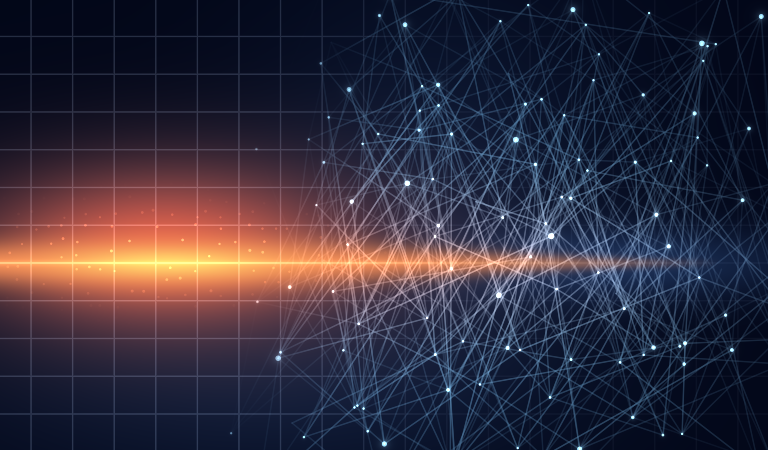
Write a Shadertoy shader that draws this background.

```glsl
#define NODE_COUNT 120
#define LINK_COUNT 5
#define HORIZON 0.4156
#define GRID_STEP vec2(0.0924, 0.0839)
#define GRID_ORIGIN vec2(0.069, HORIZON)
#define LINE_WIDTH 0.0003
#define LINK_LIMIT 0.75
#define NODE_JITTER 0.17
#define SPARK_CELL 0.03

const vec3 NAVY = vec3(0.008, 0.026, 0.095);
const vec3 SLATE = vec3(0.10, 0.17, 0.26);
const vec3 MAUVE = vec3(0.45, 0.30, 0.34);
const vec3 CORAL = vec3(0.87, 0.36, 0.29);
const vec3 ORANGE = vec3(0.98, 0.56, 0.34);
const vec3 YELLOW = vec3(1.0, 0.84, 0.42);
const vec3 CYAN = vec3(0.46, 0.70, 0.80);
const vec3 WARM_WHITE = vec3(0.95, 0.84, 0.80);

// Offsets between the indices of linked nodes
const int LINKS[LINK_COUNT] = int[LINK_COUNT](1, 4, 5, 9, 13);

vec2 hash22(vec2 p) {
    vec3 q = fract(p.xyx * vec3(0.1031, 0.1030, 0.0973));
    q += dot(q, q.yzx + 33.33);
    return fract((q.xx + q.yz) * q.zy);
}

float glow(vec2 p, vec2 center, vec2 size) {
    vec2 q = (p - center) / size;
    return exp(-dot(q, q));
}

float stroke(float dist, float width, float pixel) {
    return 1.0 - smoothstep(width, width + pixel, dist);
}

float segmentDistance(vec2 p, vec2 a, vec2 b) {
    vec2 ap = p - a, ab = b - a;
    return length(ap - ab * clamp(dot(ap, ab) / dot(ab, ab), 0.0, 1.0));
}

float leftEdge(float y) {
    return mix(0.45, 0.68, y);
}

// Evenly scattered node inside the slanted network region
vec2 nodePosition(int index) {
    float n = float(index);
    vec2 r = fract(0.5 + n * vec2(0.75488, 0.56984));
    float y = mix(-0.07, 1.07, r.y);
    vec2 jitter = hash22(vec2(n, 23.0)) - 0.5;
    return vec2(mix(leftEdge(y) + 0.04, 1.78, r.x), y) + NODE_JITTER * jitter;
}

vec3 background(vec2 p) {
    float dy = abs(p.y - HORIZON);
    vec3 color = NAVY;
    color += SLATE * 0.38 * glow(p, vec2(0.98, 0.60), vec2(0.42, 0.45));
    color += SLATE * 0.42 * glow(p, vec2(0.55, 0.16), vec2(0.65, 0.26));
    color += SLATE * 0.80 * glow(p, vec2(1.40, HORIZON), vec2(0.40, 0.08));

    // Warm burst, from the wide halo to the core
    color = mix(color, MAUVE, 0.85 * glow(p, vec2(0.40, 0.44), vec2(0.50, 0.23)));
    color = mix(color, CORAL, glow(p, vec2(0.36, 0.448), vec2(0.33, 0.137)));
    color = mix(color, ORANGE, 0.95 * glow(p, vec2(0.38, HORIZON), vec2(0.35, 0.062)));

    // Beam narrowing to the right
    float reach = 1.0 - smoothstep(0.65, 1.60, p.x);
    float beamSize = mix(0.010, 0.040, reach);
    color = mix(color, ORANGE, 0.88 * sqrt(reach) * exp(-dy * dy / (beamSize * beamSize)));
    color = mix(color, YELLOW, glow(p, vec2(0.37, HORIZON), vec2(0.21, 0.030)));
    color += YELLOW * 0.22 * reach * exp(-dy / 0.004);
    return color;
}

float gridLines(vec2 p, float pixel) {
    vec2 q = (p - GRID_ORIGIN) / GRID_STEP;
    vec2 d = abs(fract(q + 0.5) - 0.5) * GRID_STEP;
    float fade = mix(0.22, 0.05, smoothstep(0.50, 1.10, p.x));
    return fade * stroke(min(d.x, d.y), LINE_WIDTH, pixel);
}

float sparks(vec2 p, float pixel) {
    vec2 cell = floor(p / SPARK_CELL);
    vec2 r = hash22(cell + 19.0);
    float d = length(p - (cell + 0.2 + 0.6 * r) * SPARK_CELL);
    float chance = glow(p, vec2(0.36, 0.44), vec2(0.28, 0.07));
    return step(0.6, hash22(cell + 53.0).x) * chance * stroke(d, 0.001 + 0.001 * r.y, pixel);
}

// x: links, y: nodes with their halos
vec2 network(vec2 p, float pixel) {
    vec2 light = vec2(0.0);
    for (int i = 0; i < NODE_COUNT; i++) {
        vec2 a = nodePosition(i);
        for (int j = 0; j < LINK_COUNT; j++) {
            vec2 b = nodePosition(i + LINKS[j]);
            float chance = hash22(vec2(i, j + 11)).x;
            float strength = mix(0.14, 0.60, chance * chance);
            float shortEnough = step(distance(a, b), LINK_LIMIT);
            light.x += strength * shortEnough * stroke(segmentDistance(p, a, b), LINE_WIDTH, pixel);
        }
        float d = distance(p, a);
        float size = mix(0.0012, 0.0055, pow(hash22(vec2(i, 3)).y, 3.0));
        light.y += 0.8 * stroke(d, size, pixel) + 0.4 * exp(-d / (size * 1.6));
    }
    return light;
}

void mainImage(out vec4 fragColor, in vec2 fragCoord) {
    vec2 p = fragCoord / iResolution.y;
    float pixel = 1.15 / iResolution.y;
    vec3 color = background(p);
    color += vec3(0.60, 0.66, 0.72) * gridLines(p, pixel);
    color += ORANGE * 0.6 * sparks(p, pixel);

    // Network, warm near the beam and cool away from it
    float inside = smoothstep(-0.03, 0.28, p.x - leftEdge(p.y));
    float fade = inside * mix(0.25, 1.0, glow(p, vec2(1.10, 0.38), vec2(0.54, 0.50)));
    float warmth = glow(p, vec2(0.80, HORIZON), vec2(0.70, 0.15));
    vec3 tint = mix(CYAN, WARM_WHITE, warmth);
    vec2 light = network(p, pixel);
    color += tint * (1.0 - exp(-1.1 * light.x)) * fade * (1.0 - 0.5 * color.r);
    color += mix(tint, vec3(0.8, 1.0, 1.0), 0.4) * light.y * mix(0.35, 1.0, inside);
    fragColor = vec4(clamp(color, 0.0, 1.0), 1.0);
}
```
